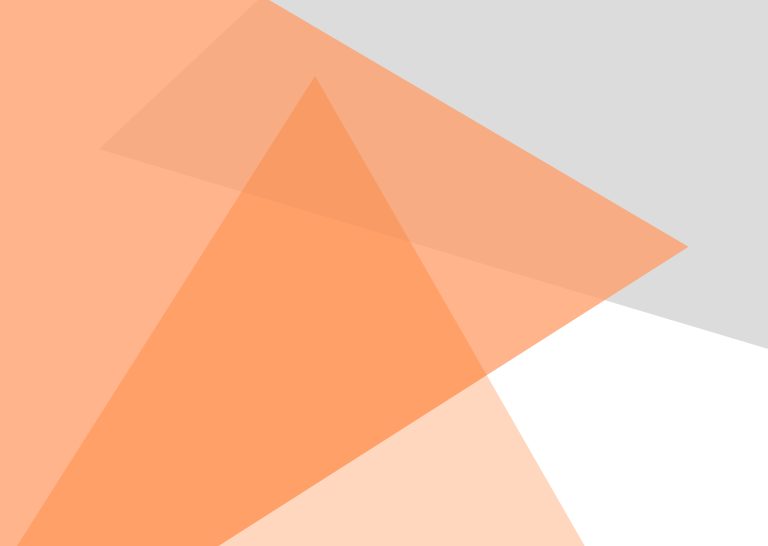
Write a Shadertoy shader that draws this background.

```glsl
// Signed distance to the line from a to b, positive on its left
float leftOf(vec2 p, vec2 a, vec2 b) {
    vec2 d = normalize(b - a);
    vec2 q = p - a;
    return d.x * q.y - d.y * q.x;
}

// Coverage of the wedge swept counterclockwise from start to end about apex
float wedge(vec2 p, vec2 apex, vec2 start, vec2 end) {
    float dist = min(leftOf(p, apex, start), -leftOf(p, apex, end));
    return clamp(dist * iResolution.y + 0.5, 0.0, 1.0);
}

void mainImage(out vec4 fragColor, in vec2 fragCoord) {
    vec2 p = fragCoord / iResolution.xy * vec2(1.4066, 1.0);
    vec3 color = vec3(1.0);

    // Grey wedge at the upper right
    float grey = wedge(p, vec2(0.181, 0.727), vec2(1.4066, 0.361), vec2(0.4725, 1.0));
    color = mix(color, vec3(0.863), grey);

    // Wide translucent wedge pointing right
    float wide = wedge(p, vec2(1.261, 0.548), vec2(0.493, 1.0), vec2(0.400, 0.0));
    color = mix(color, vec3(1.0, 0.62, 0.412), 0.775 * wide);

    // Upright triangle running off the bottom edge
    float upright = wedge(p, vec2(0.577, 0.861), vec2(0.031, 0.0), vec2(1.071, 0.0));
    color = mix(color, vec3(1.0, 0.42, 0.06), 0.27 * upright);

    fragColor = vec4(color, 1.0);
}
```
